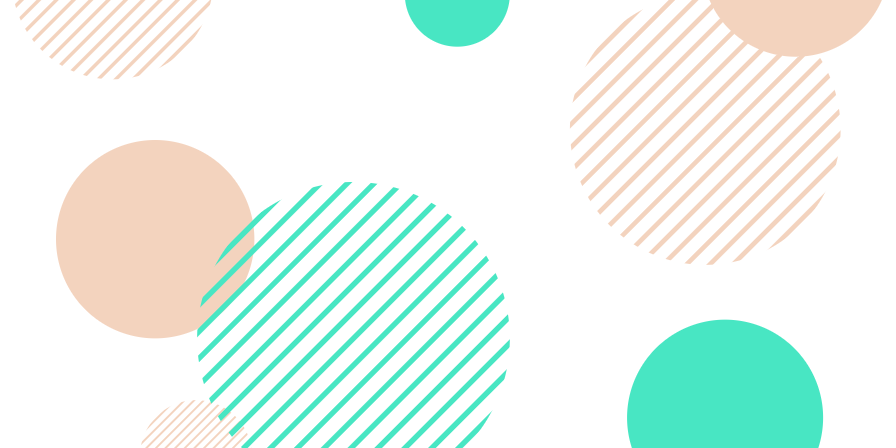
A Shadertoy shader for this background:

```glsl
// Flat decorative background: solid and diagonally striped discs on white.
// Each disc is a circle distance; stripes are a repeated band whose pitch
// scales with the disc radius. Lengths are in canvas heights.

#define PAPER vec3(1.0)
#define PEACH vec3(0.953, 0.827, 0.745)
#define MINT vec3(0.282, 0.902, 0.765)
#define STRIPE_PITCH 0.1215  // stripe spacing as a fraction of the radius
#define STRIPE_FILL 0.285    // inked fraction of each pitch
#define DESIGN_ASPECT 2.0

// Antialiased coverage of a signed distance (negative inside)
float coverage(float dist) {
    return clamp(0.5 - dist * iResolution.y, 0.0, 1.0);
}

float disc(vec2 p, vec2 center, float radius) {
    return coverage(length(p - center) - radius);
}

// Disc filled with rising 45 degree stripes, one passing through its center
float stripedDisc(vec2 p, vec2 center, float radius) {
    vec2 q = p - center;
    float pitch = STRIPE_PITCH * radius;
    float across = (q.x - q.y) * inversesqrt(2.0);
    float toStripe = abs(mod(across + 0.5 * pitch, pitch) - 0.5 * pitch);
    float stripe = coverage(toStripe - 0.5 * STRIPE_FILL * pitch);
    return stripe * disc(p, center, radius);
}

void mainImage(out vec4 fragColor, in vec2 fragCoord) {
    // Keep the layout centered horizontally at any aspect ratio
    vec2 p = fragCoord / iResolution.y;
    p.x += 0.5 * (DESIGN_ASPECT - iResolution.x / iResolution.y);

    // Peach layer
    float peach = disc(p, vec2(0.3464, 0.4661), 0.2214);
    peach = max(peach, disc(p, vec2(1.776, 1.083), 0.2096));
    peach = max(peach, stripedDisc(p, vec2(1.5742, 0.7109), 0.3021));
    peach = max(peach, stripedDisc(p, vec2(0.2513, 1.0482), 0.2253));
    peach = max(peach, stripedDisc(p, vec2(0.4375, -0.0182), 0.125));

    // Mint layer, drawn over the peach
    float mint = disc(p, vec2(1.6185, 0.0677), 0.2188);
    mint = max(mint, disc(p, vec2(1.0208, 1.013), 0.1172));
    mint = max(mint, stripedDisc(p, vec2(0.789, 0.2448), 0.349));

    vec3 color = mix(PAPER, PEACH, peach);
    color = mix(color, MINT, mint);
    fragColor = vec4(color, 1.0);
}
```
